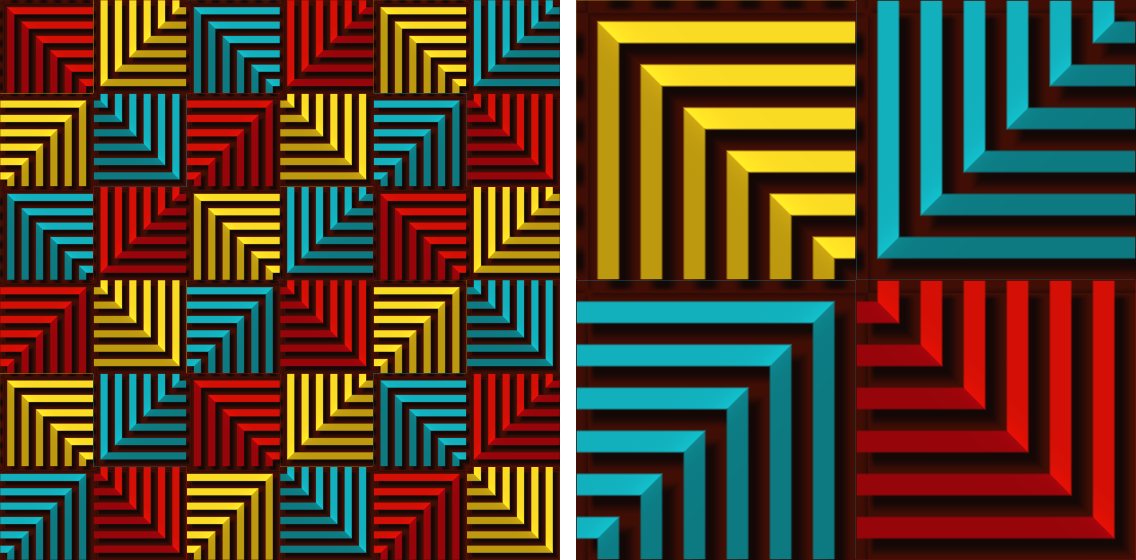
Left: the whole. Right: its middle third, enlarged.
Reproduce this pattern procedurally as a Shadertoy shader.

```glsl
// Six by six tiles of nested mitred chevrons in red, yellow and teal over dark brown.
// Each tile mirrors one corner distance by row and column parity; its smaller axis
// is cut into thirteenths for the bars, and a shifted soft copy gives the shadow.

// Distances from the tile's chevron corner, in thirteenths of a tile (y runs down).
vec2 cornerDistance(vec2 p) {
    vec2 odd = mod(floor(p), 2.0);
    return 13.0 * mix(fract(p), 1.0 - fract(p), odd.yx);
}

// Bar coverage, with edges and open ends softened by the given half width.
float barCoverage(vec2 p, float soft) {
    vec2 d = cornerDistance(p);
    float fromCentre = abs(mod(min(d.x, d.y) - 0.5, 2.0) - 1.0);
    float toOpenEnd = 13.0 - max(d.x, d.y);
    return (1.0 - smoothstep(0.5 - soft, 0.5 + soft, fromCentre))
         * smoothstep(0.0, soft, toOpenEnd);
}

void mainImage(out vec4 fragColor, in vec2 fragCoord) {
    vec2 uv = fragCoord / iResolution.y;
    vec2 p = 6.0 * vec2(uv.x, 1.0 - uv.y);
    float soft = max(0.07, 0.75 * 78.0 / iResolution.y);
    vec2 tile = floor(p);

    // Brown ground with a shadow thrown right and down
    float shadow = barCoverage(p - vec2(0.043, 0.046), 0.35);
    vec3 color = mix(vec3(0.25, 0.055, 0.02), vec3(0.075, 0.03, 0.025), shadow);

    // Tile hue cycles along the diagonals
    float hue = mod(tile.x + tile.y, 3.0);
    vec3 bright = hue < 0.5 ? vec3(0.83, 0.06, 0.02)
                : hue < 1.5 ? vec3(0.98, 0.86, 0.14) : vec3(0.07, 0.69, 0.74);
    vec3 dark = hue < 0.5 ? vec3(0.59, 0.02, 0.04)
              : hue < 1.5 ? vec3(0.74, 0.60, 0.06) : vec3(0.05, 0.48, 0.51);

    // Bright arms lie flat in even columns and stand upright in odd ones
    vec2 d = cornerDistance(p);
    float side = (d.x - d.y) * (1.0 - 2.0 * mod(tile.x, 2.0));
    vec3 paint = mix(dark, bright, smoothstep(-soft, soft, side));

    // Faint glow along the mitre
    paint *= 1.0 + 0.10 * exp(-1.4 * abs(side));

    color = mix(color, paint, barCoverage(p, soft));
    fragColor = vec4(color, 1.0);
}
```
